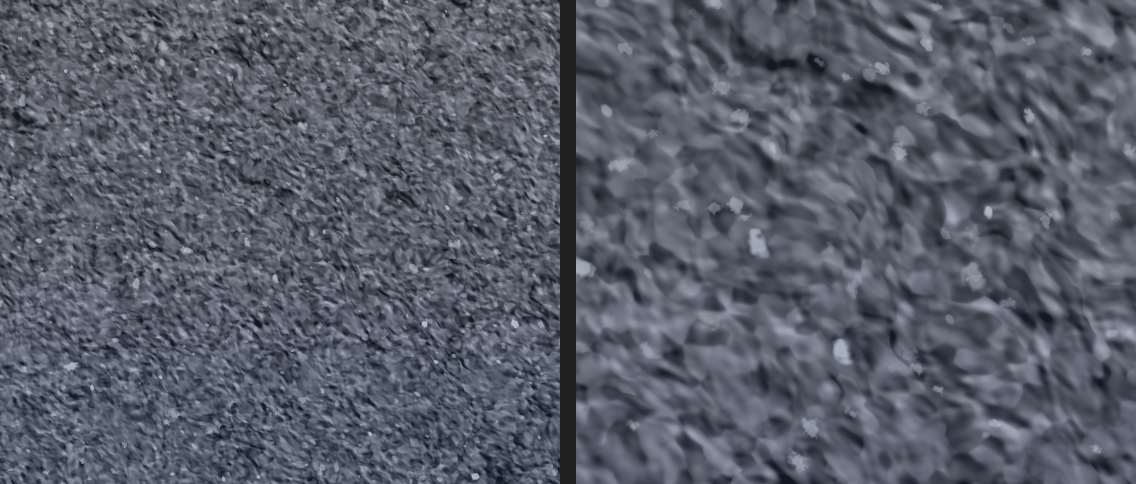
Left, the full canvas; right, a detail of the centre.
Write a Shadertoy shader that draws this texture.

```glsl
// Draws rough blue-grey stone: fine embossed grain, flat chips, pale specks and dark cracks.

const vec3  SHADOW_COLOR = vec3(0.18, 0.20, 0.24);
const vec3  LIGHT_COLOR  = vec3(0.56, 0.58, 0.64);
const vec3  SPECK_COLOR  = vec3(0.74, 0.77, 0.83);
const vec3  LOW_TINT     = vec3(-0.012, 0.0, 0.012);  // bluer towards the bottom
const vec2  GRAIN_DIR    = vec2(0.78, -0.62);         // long axis of the grains
const vec2  LIGHT_DIR    = vec2(0.55, 0.83);
const float GRAIN_STRETCH = 0.74;
const float GRAIN_FREQ   = 98.0;    // grains per canvas height
const float MEAN_TONE    = 0.45;    // 0 is shadow, 1 is light
const float RELIEF       = 0.80;
const float FACET        = 0.68;
const float DUST         = 0.40;
const float MOTTLE       = 0.22;
const float DRIFT        = 0.12;
const float CRACK_DEPTH  = 0.42;
const float CHIP_TONE    = 0.56;
const float CHIP_COVER   = 0.66;

vec3 hash3(vec2 p) {
    vec3 q = fract(p.xyx * vec3(0.1031, 0.1030, 0.0973));
    q += dot(q, q.yxz + 33.33);
    return fract((q.xxy + q.yzz) * q.zyx);
}

float noise(vec2 p) {
    vec2 i = floor(p), f = fract(p);
    f = f * f * (3.0 - 2.0 * f);
    float low  = mix(hash3(i).x, hash3(i + vec2(1, 0)).x, f.x);
    float high = mix(hash3(i + vec2(0, 1)).x, hash3(i + vec2(1, 1)).x, f.x);
    return mix(low, high, f.y);
}

// Aligns space with the grain direction, with a slight wander.
vec2 grainSpace(vec2 p) {
    p += 0.016 * (vec2(noise(p * 16.0), noise(p * 16.0 + 40.0)) - 0.5);
    p += 0.005 * (vec2(noise(p * 60.0), noise(p * 60.0 + 80.0)) - 0.5);
    vec2 across = vec2(-GRAIN_DIR.y, GRAIN_DIR.x);
    return vec2(dot(p, GRAIN_DIR) * GRAIN_STRETCH, dot(p, across)) + 7.0;
}

float height(vec2 q) {
    return noise(q * GRAIN_FREQ) + 0.45 * noise(q * GRAIN_FREQ * 1.9 + 19.0);
}

// Soft-edged cells, each with its own brightness.
float facets(vec2 p) {
    vec2 cell = floor(p);
    float sum = 0.0, total = 0.0;
    for (int y = -1; y <= 1; y++)
    for (int x = -1; x <= 1; x++) {
        vec2 id = cell + vec2(x, y);
        vec3 rnd = hash3(id + 51.0);
        vec2 d = id + rnd.xy - p;
        float weight = exp(-8.0 * dot(d, d));
        sum += weight * rnd.z;
        total += weight;
    }
    return sum / total - 0.5;
}

// Scattered ragged ellipses: x is coverage, y is a random value of the blob.
vec2 blobs(vec2 p, float chance, vec2 radii, float aspect, float ragged, float softness) {
    vec2 cell = floor(p), result = vec2(0.0);
    float edge = ragged * (noise(p * 5.0) + 0.6 * noise(p * 11.0) - 0.8);
    for (int y = -1; y <= 1; y++)
    for (int x = -1; x <= 1; x++) {
        vec2 id = cell + vec2(x, y);
        vec3 place = hash3(id + 113.0), kind = hash3(id + 271.0);
        if (kind.x > chance) continue;
        float angle = atan(GRAIN_DIR.y, GRAIN_DIR.x) + 1.6 * (kind.y - 0.5);
        vec2 axis = vec2(cos(angle), sin(angle));
        vec2 d = p - id - place.xy;
        d = vec2(dot(d, axis) / aspect, dot(d, vec2(-axis.y, axis.x)));
        float radius = mix(radii.x, radii.y, place.z * place.z);
        float cover = 1.0 - smoothstep(-softness, softness, length(d) / radius - 1.0 + edge);
        if (cover > result.x) result = vec2(cover, kind.z);
    }
    return result;
}

// Short broken lines along the grain, present only in small patches.
float cracks(vec2 p, vec2 q) {
    float wander = 0.7 * noise(q * 70.0);
    float ridge = abs(noise(q * vec2(20.0, 42.0) + wander) - 0.5);
    float patches = smoothstep(0.60, 0.85, noise(p * 17.0 + 5.0));
    return (1.0 - smoothstep(0.02, 0.15, ridge)) * patches;
}

void mainImage(out vec4 fragColor, in vec2 fragCoord) {
    vec2 p = fragCoord / iResolution.y;
    vec2 q = grainSpace(p);

    // Fine grain: slopes lit from one side, facets and dust
    vec2 stepToLight = LIGHT_DIR * 0.36 / GRAIN_FREQ;
    float slope = height(q) - height(grainSpace(p + stepToLight));
    float grain = RELIEF * slope + FACET * facets(q * GRAIN_FREQ * 1.1)
                + DUST * (noise(q * GRAIN_FREQ * 1.5 + 31.0) - 0.5);
    float mottle = MOTTLE * (noise(q * 36.0) - 0.5) + DRIFT * (noise(p * 8.0) - 0.5);
    float tone = MEAN_TONE + grain + mottle + 0.06 * (p.y - 0.5);

    // Flat chips of two sizes, smoother than their surroundings
    vec2 large = blobs(p * 9.0 + 3.0, 0.28, vec2(0.12, 0.27), 1.6, 0.9, 0.25);
    vec2 small = blobs(p * 24.0 + 9.0, 0.22, vec2(0.15, 0.32), 1.4, 0.8, 0.28);
    vec2 chip = large.x > small.x ? large : small;
    float chipTone = CHIP_TONE + 0.18 * (chip.y - 0.5) + 0.35 * grain;
    tone = mix(tone, chipTone, chip.x * CHIP_COVER);

    tone -= CRACK_DEPTH * cracks(p, q);
    vec3 color = mix(SHADOW_COLOR, LIGHT_COLOR, max(tone, -0.28));
    color += LOW_TINT * (1.0 - 2.0 * p.y);

    // Pale mineral specks
    vec2 speck = blobs(p * 24.0 + 60.0, 0.10, vec2(0.07, 0.19), 1.4, 0.9, 0.4);
    vec2 glint = blobs(p * 62.0 + 90.0, 0.12, vec2(0.14, 0.27), 1.5, 0.9, 0.5);
    float pale = max(speck.x * mix(0.25, 0.95, speck.y), glint.x * mix(0.15, 0.65, glint.y));
    fragColor = vec4(mix(color, SPECK_COLOR, pale), 1.0);
}
```
